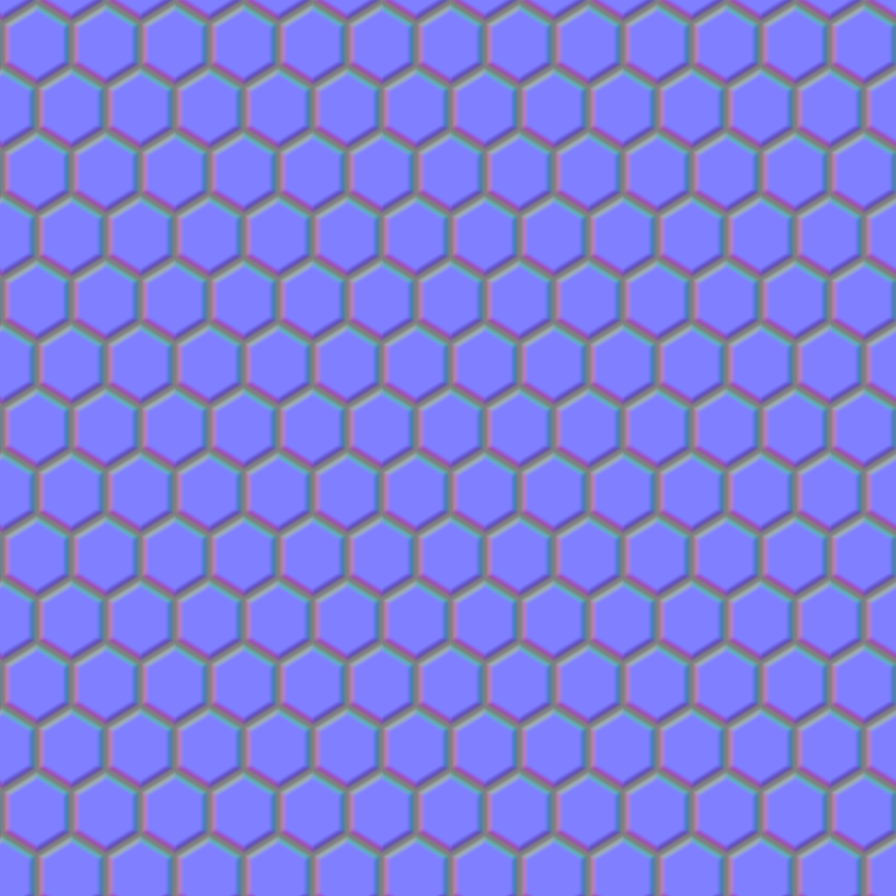
A Shadertoy shader for this texture map:

```glsl
// Tangent-space normal map of a honeycomb grid: flat cells framed by soft raised ribs.
// Two interleaved rectangular lattices give the cells; the distance to the nearest
// cell edge drives the tilt and the loss of height in the normal. Tiles seamlessly.

const vec2  REPEATS     = vec2(13.0, 14.0);   // columns and rows; rows must be even
const vec2  ORIGIN      = vec2(0.035, 0.307); // first cell centre, in columns and rows
const float RIB_HALF    = 0.150;              // rib half width, in columns
const float CORNER_SOFT = 0.045;              // blend between edge directions, in columns
const float TILT_PEAK   = 0.45;               // place of the steepest slope on the rib
const float TILT_AMOUNT = 0.20;               // strength of red and green
const float CREST_BLUE  = 0.51;               // blue on the middle of a rib
const vec3  FLAT_COLOR  = vec3(0.50, 0.498, 1.0);

// All lengths below are in columns, so a row is slightly shorter than one unit.
const float ROW_STEP = REPEATS.x / REPEATS.y;
const vec2  LATTICE  = vec2(1.0, 2.0 * ROW_STEP);
const vec2  EDGE_MID = vec2(0.25, 0.5 * ROW_STEP);

// Unit normal of the slanted edge in the upper right quadrant.
vec2 slantNormal() {
    return normalize(vec2(ROW_STEP / 3.0, 0.5));
}

// Distances from a point in a cell to its vertical (x) and slanted (y) edges.
vec2 edgeDistances(vec2 q) {
    vec2 a = abs(q);
    return vec2(0.5 - a.x, dot(EDGE_MID - a, slantNormal()));
}

// Offset of p from the nearest centre of a rectangular lattice.
vec2 wrapToLattice(vec2 p) {
    return p - LATTICE * floor(p / LATTICE + 0.5);
}

// Offset of p from the centre of the hexagon that contains it.
vec2 cellOffset(vec2 p) {
    vec2 even = wrapToLattice(p);
    vec2 odd  = wrapToLattice(p - 0.5 * LATTICE);
    vec2 de = edgeDistances(even);
    vec2 dd = edgeDistances(odd);
    return min(de.x, de.y) > min(dd.x, dd.y) ? even : odd;
}

// Outward direction of the closest edge, blended at the corners.
vec2 outwardDirection(vec2 q, vec2 d) {
    vec2 side = clamp(q / CORNER_SOFT, -1.0, 1.0);
    vec2 slanted = side * slantNormal();
    vec2 upright = vec2(side.x, 0.0);
    return mix(slanted, upright, smoothstep(-CORNER_SOFT, CORNER_SOFT, d.y - d.x));
}

void mainImage(out vec4 fragColor, in vec2 fragCoord) {
    vec2 uv = fragCoord / iResolution.xy;
    vec2 p = (uv * REPEATS - ORIGIN) * vec2(1.0, ROW_STEP);

    vec2 q = cellOffset(p);
    vec2 d = edgeDistances(q);
    float t = max(min(d.x, d.y), 0.0) / RIB_HALF; // 0 on the crest, 1 on the flat

    // Slope vanishes on the crest and on the flat; green runs downwards.
    float slope = smoothstep(0.0, TILT_PEAK, t) * (1.0 - smoothstep(TILT_PEAK, 1.0, t));
    vec2 tilt = TILT_AMOUNT * slope * outwardDirection(q, d) * vec2(-1.0, 1.0);

    float blue = mix(CREST_BLUE, FLAT_COLOR.b, smoothstep(0.0, 1.0, t));
    fragColor = vec4(FLAT_COLOR.rg + tilt, blue, 1.0);
}
```
